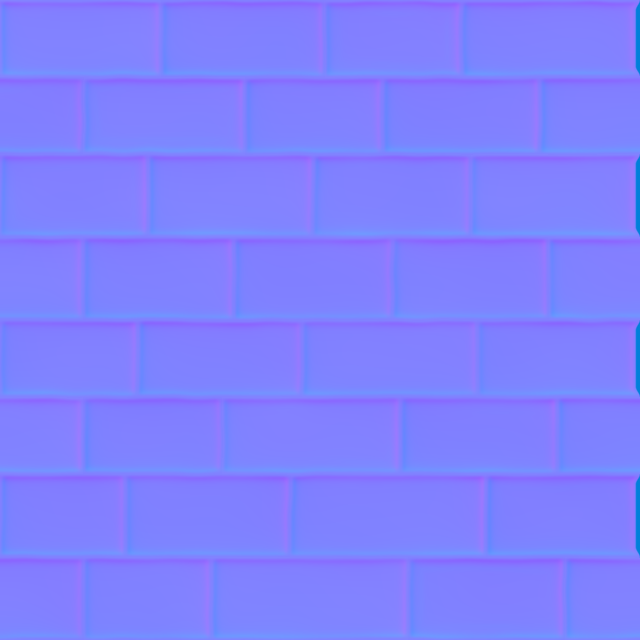
This texture map is drawn by a WebGL 2 fragment shader. Its source:

```glsl
#version 300 es
precision highp float;

uniform vec2 u_resolution;
out vec4 fragColor;

const float ROWS = 8.0;
const float COLS = 4.0;
const float ROW_SWAY = 0.0046;      // uneven course heights
const float JOINT_JITTER = 0.003;   // random shift of upright joints
const float WOBBLE = 0.0022;        // waviness of the edges
const float LIP_RISE = 0.0075;      // soft middle of a joint
const float LIP_WIDTH = 0.0095;     // steep part of a brick edge
const float TAIL_WIDTH = 0.024;     // gentle part of a brick edge
const float TAIL_AMOUNT = 0.30;
const float CORNER = 0.012;
const float RIM_WIDTH = 0.0065;     // dark rim at the right border
const float WEAR = 0.012;
const float BRICK_TILT = 0.010;     // lean of whole bricks

const vec3 FLAT_COLOR = vec3(0.507, 0.507, 1.0);
const vec3 RIM_COLOR = vec3(0.0, 0.50, 0.85);
const vec2 TOP_TILT = vec2(0.035, -0.115);
const vec2 BOTTOM_TILT = vec2(-0.070, 0.085);
const vec2 LEFT_TILT = vec2(-0.105, 0.022);
const vec2 RIGHT_TILT = vec2(0.095, -0.030);

float hash(vec2 p) {
    vec3 q = fract(p.xyx * vec3(0.1031, 0.1030, 0.0973));
    q += dot(q, q.yzx + 33.33);
    return fract((q.x + q.y) * q.z);
}

float noise(vec2 p) {
    vec2 cell = floor(p);
    vec2 f = fract(p);
    f = f * f * (3.0 - 2.0 * f);
    float low = mix(hash(cell), hash(cell + vec2(1.0, 0.0)), f.x);
    float high = mix(hash(cell + vec2(0.0, 1.0)), hash(cell + 1.0), f.x);
    return mix(low, high, f.y);
}

vec2 noise2(vec2 p) {
    return vec2(noise(p), noise(p + 40.0)) - 0.5;
}

// Height of the bed joint under a course
float bedJoint(float row) {
    return row / ROWS + ROW_SWAY * (1.0 - cos(1.570796 * row));
}

// Upright joint: half-bond spacing with a drift that changes by course
float uprightJoint(float row, float col) {
    float aligned = mod(row, 2.0);
    float base = (col + 0.5 - 0.5 * aligned) / COLS;
    float x = fract(base);
    float depth = 1.0 - row / (ROWS - 1.0);
    float drift = mix(0.010 - 0.062 * depth, -0.035 + 0.047 * depth, step(0.56, x));
    drift += mix(0.025 * (0.70 - x), 0.030 * (x - 0.57), aligned);
    drift += JOINT_JITTER * (hash(vec2(row, floor(x * COLS)) + 7.0) - 0.5);
    return base + mix(0.005 * step(0.1, x), drift, step(0.2, x));
}

// Slope strength at a distance from a brick edge
float lip(float d) {
    float steep = exp(-d * d / (LIP_WIDTH * LIP_WIDTH));
    float tail = TAIL_AMOUNT * exp(-max(d, 0.0) / TAIL_WIDTH);
    return smoothstep(0.0, LIP_RISE, d) * (steep + tail);
}

void main() {
    vec2 uv = gl_FragCoord.xy / u_resolution;
    float aa = 1.0 / min(u_resolution.x, u_resolution.y);
    vec2 p = clamp(uv + WOBBLE * noise2(uv * 26.0), 0.0, 1.0);

    // Find the course
    float row = 0.0;
    for (float k = 1.0; k < ROWS; k++) row += step(bedJoint(k), p.y);
    float below = p.y - bedJoint(row);
    float above = bedJoint(row + 1.0) - p.y;
    float nearBed = min(below, above);

    // Find the brick between its two upright joints
    float left = -1.0;
    float right = 2.0;
    float brick = 0.0;
    for (float c = -1.0; c <= COLS; c++) {
        float joint = uprightJoint(row, c);
        if (joint <= p.x) {
            left = joint;
            brick = c;
        } else right = min(right, joint);
    }

    // Chamfered rim on the aligned courses
    float rimEdge = 1.0 - RIM_WIDTH * smoothstep(0.0, 0.016, nearBed);
    float rim = mod(row, 2.0) * smoothstep(-aa, aa, uv.x - rimEdge);
    if (mod(row, 2.0) > 0.5) right = min(right, rimEdge);
    float fromLeft = p.x - left;
    float fromRight = right - p.x;
    float nearSide = min(fromLeft, fromRight);

    // Tilt of the four edges, faded at the corners
    float sideFade = smoothstep(0.0, CORNER, nearBed);
    float bedFade = mix(0.45, 1.0, smoothstep(0.0, CORNER, nearSide));
    vec2 tilt = bedFade * (TOP_TILT * lip(above) + BOTTOM_TILT * lip(below));
    tilt += sideFade * (LEFT_TILT * lip(fromLeft) + RIGHT_TILT * lip(fromRight));
    tilt *= 0.8 + 0.4 * noise(uv * 16.0);

    // Faint inner crease, leaning bricks and soft ripples
    vec2 id = vec2(brick, row);
    float crease = (min(nearBed, nearSide) - 0.016 - 0.008 * noise(uv * 14.0)) / 0.005;
    float creased = smoothstep(0.35, 1.0, hash(id + 19.0)) * exp(-crease * crease);
    tilt += vec2(-WEAR, WEAR) * creased * noise(uv * 18.0);
    tilt += BRICK_TILT * (vec2(hash(id + 3.0), hash(id + 51.0)) - 0.5);
    tilt += WEAR * noise2(uv * vec2(9.0, 16.0));

    vec3 color = mix(FLAT_COLOR + vec3(tilt, 0.0), RIM_COLOR, rim);
    fragColor = vec4(clamp(color, 0.0, 1.0), 1.0);
}
```
